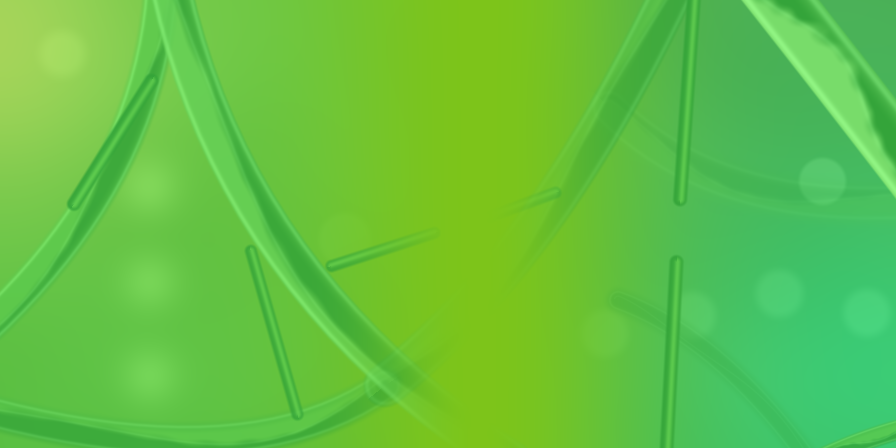
Reproduce this background procedurally as a Shadertoy shader.

```glsl
const float CENTER_X = 1.07;
const vec3 LIME = vec3(0.49, 0.77, 0.10);
const vec3 LEAF = vec3(0.36, 0.79, 0.30);
const vec3 DEEP = vec3(0.20, 0.64, 0.22);
const vec3 PALE = vec3(0.48, 0.87, 0.42);

vec2 hashGradient(vec2 cell) {
    float h = fract(sin(dot(cell, vec2(127.1, 311.7))) * 43758.5);
    return vec2(cos(6.2832 * h), sin(6.2832 * h));
}

float gradientNoise(vec2 p) {
    vec2 i = floor(p), f = fract(p), u = f * f * (3.0 - 2.0 * f);
    vec2 e = vec2(1.0, 0.0);
    float low = mix(dot(hashGradient(i), f),
                    dot(hashGradient(i + e), f - e), u.x);
    float high = mix(dot(hashGradient(i + e.yx), f - e.yx),
                     dot(hashGradient(i + 1.0), f - 1.0), u.x);
    return mix(low, high, u.y);
}

float glow(vec2 p, vec2 center, float radius) {
    return exp(-dot(p - center, p - center) / (radius * radius));
}

float disc(vec2 p, vec2 center, float radius, float blur) {
    return 1.0 - smoothstep(radius - blur, radius + blur, length(p - center));
}

// x: signed distance, positive left of travel; y: position along the segment
vec2 segmentCoords(vec2 p, vec2 a, vec2 b) {
    vec2 d = b - a, q = p - a;
    float t = clamp(dot(q, d) / dot(d, d), 0.0, 1.0);
    float side = d.x * q.y - d.y * q.x < 0.0 ? -1.0 : 1.0;
    return vec2(side * length(q - d * t), t);
}

vec2 bezier(vec2 a, vec2 b, vec2 c, float t) {
    return mix(mix(a, b, t), mix(b, c, t), t);
}

vec2 curveCoords(vec2 p, vec2 a, vec2 b, vec2 c) {
    const int STEPS = 20;
    vec2 nearest = vec2(1e3, 0.0), start = a;
    for (int i = 0; i < STEPS; i++) {
        vec2 end = bezier(a, b, c, float(i + 1) / float(STEPS));
        vec2 s = segmentCoords(p, start, end);
        if (abs(s.x) < abs(nearest.x))
            nearest = vec2(s.x, (float(i) + s.y) / float(STEPS));
        start = end;
    }
    return nearest;
}

// Twisted ribbon with a pale face, a shaded face and thin bright rims
vec3 ribbon(vec3 col, vec2 p, vec2 a, vec2 b, vec2 c, float width,
            vec3 face, vec3 shade, float twist, float blur, float opacity) {
    vec2 s = curveCoords(p, a, b, c);
    float across = s.x / width;
    float fold = 0.45 * sin(s.y * 7.0 + twist);
    float grain = gradientNoise(vec2(s.y * 14.0, across * 1.5) + twist);
    float shaded = smoothstep(-0.25, 0.3, across - fold + 0.25 * grain);
    vec3 tone = mix(face, shade, shaded * (1.0 - 0.45 * smoothstep(0.3, 1.0, across)));
    tone += 0.10 * exp(-pow((abs(across) - 0.85) * 9.0, 2.0));
    tone += 0.05 * exp(-pow((across - fold) * 12.0, 2.0));
    float mask = 1.0 - smoothstep(width - blur, width + blur, abs(s.x));
    return mix(col, tone, mask * opacity);
}

// Rounded bar, lit along its middle
vec3 rod(vec3 col, vec2 p, vec2 a, vec2 b, float width, float opacity) {
    float d = segmentCoords(p, a, b).x;
    float across = d / width;
    vec3 tone = mix(DEEP, LEAF, exp(-pow((across - 0.2) * 2.2, 2.0)));
    float mask = 1.0 - smoothstep(width - 0.004, width + 0.004, abs(d));
    return mix(col, tone, mask * opacity);
}

vec3 backdrop(vec2 p) {
    vec3 left = mix(vec3(0.35, 0.75, 0.26), vec3(0.42, 0.78, 0.28), p.y);
    vec3 right = mix(vec3(0.27, 0.75, 0.38), vec3(0.29, 0.69, 0.34), p.y);
    vec3 col = mix(left, right, smoothstep(0.8, 1.6, p.x));
    col = mix(col, vec3(0.68, 0.84, 0.36), 0.9 * glow(p, vec2(-0.05, 0.92), 0.36));
    col = mix(col, vec3(0.22, 0.81, 0.48), 0.8 * glow(p, vec2(1.95, 0.18), 0.36));
    col += 0.02 * gradientNoise(p * 3.0);
    // Soft discs of light
    float light = 0.6 * disc(p, vec2(0.14, 0.88), 0.05, 0.02);
    light += disc(p, vec2(1.836, 0.595), 0.052, 0.006);
    light += 0.4 * disc(p, vec2(0.77, 0.465), 0.058, 0.01);
    for (int i = 0; i < 4; i++) {
        float k = float(i);
        light += 1.2 * glow(p, vec2(0.335, 0.58 - 0.21 * k), 0.065);
        vec2 spot = vec2(1.35 + 0.195 * k, 0.3 + 0.045 * sin(1.6 * k - 1.7));
        light += 0.7 * disc(p, spot, 0.052, 0.015);
    }
    return col + light * vec3(0.07, 0.06, 0.06);
}

void mainImage(out vec4 fragColor, in vec2 fragCoord) {
    vec2 p = fragCoord / iResolution.y;
    p.x *= 2.0 * iResolution.y / iResolution.x;
    float veil = exp(-pow((p.x - CENTER_X) / 0.34, 2.0));
    float clarity = smoothstep(0.0, 0.4, abs(p.x - CENTER_X));
    vec3 col = mix(backdrop(p), LIME, veil);

    // Distant ribbons
    col = ribbon(col, p, vec2(1.36, 0.76), vec2(1.6, 0.52), vec2(2.04, 0.55), 0.04, LEAF, DEEP, 1.0, 0.025, 0.22);
    col = ribbon(col, p, vec2(1.38, 0.33), vec2(1.6, 0.25), vec2(1.8, -0.02), 0.022, DEEP, DEEP, 2.0, 0.015, 0.28);

    // Near ribbons and bars
    col = ribbon(col, p, vec2(-0.02, 0.08), vec2(0.56, -0.07), vec2(0.86, 0.14), 0.035, DEEP, LEAF, 0.5, 0.012, 0.75 * clarity);
    col = ribbon(col, p, vec2(0.86, 0.14), vec2(1.22, 0.42), vec2(1.51, 1.04), 0.048, DEEP, LEAF, 2.5, 0.005, 0.65 * clarity);
    col = rod(col, p, vec2(0.56, 0.44), vec2(0.664, 0.075), 0.013, 0.8);
    col = rod(col, p, vec2(0.74, 0.406), vec2(0.97, 0.48), 0.013, 0.85 * clarity);
    col = rod(col, p, vec2(1.09, 0.515), vec2(1.24, 0.57), 0.013, clarity);
    col = rod(col, p, vec2(1.55, 1.02), vec2(1.518, 0.555), 0.015, 0.9);
    col = rod(col, p, vec2(1.51, 0.415), vec2(1.487, -0.02), 0.015, 0.9);
    col = ribbon(col, p, vec2(0.36, 1.02), vec2(0.33, 0.6), vec2(-0.04, 0.26), 0.038, LEAF, DEEP, 1.5, 0.008, 0.85);
    col = rod(col, p, vec2(0.338, 0.82), vec2(0.165, 0.545), 0.015, 0.9);
    col = ribbon(col, p, vec2(0.38, 1.03), vec2(0.525, 0.365), vec2(1.14, -0.03), 0.047, mix(LEAF, PALE, 0.3), DEEP, 0.2, 0.004, 0.85 * clarity);
    col = ribbon(col, p, vec2(1.71, 1.04), vec2(1.86, 0.85), vec2(2.06, 0.59), 0.068, PALE, DEEP, -1.5, 0.003, 0.95);
    col = ribbon(col, p, vec2(1.82, -0.03), vec2(1.92, 0.02), vec2(2.04, 0.05), 0.022, DEEP, LEAF, 0.0, 0.004, 0.8);
    fragColor = vec4(clamp(col, 0.0, 1.0), 1.0);
}
```
